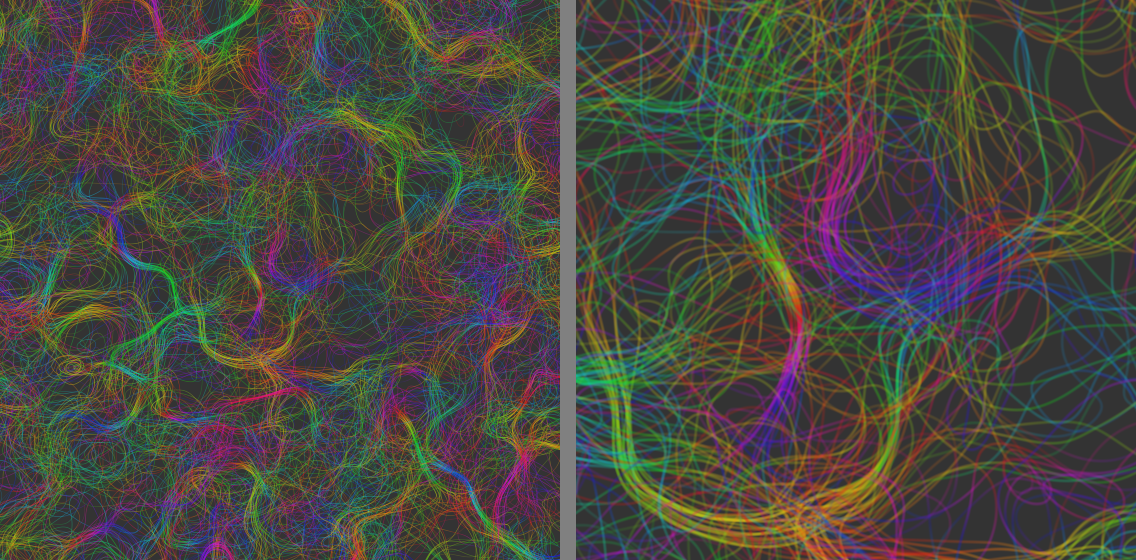
Left: the whole. Right: its middle third, enlarged.
Reproduce this background procedurally as a WebGL 1 fragment shader.

```glsl
precision highp float;
// Tangled hair-thin rainbow strands that gather into ropes and fray apart on dark grey.

uniform vec2 u_resolution;

#define BACKGROUND vec3(0.2)
#define FAMILIES 8          // independent rope systems
#define STRANDS 15          // strands in each family
#define ROPE_SCALE 3.2      // meanders of a rope across the canvas
#define CURL_SCALE 9.0      // curls of a loose strand
#define TIGHT 0.07          // strand spread inside a rope
#define LOOSE 0.8           // extra spread where a rope frays
#define LINE_WIDTH 0.0016
#define ROPE_ALPHA 0.36
#define HAIR_ALPHA 0.22
#define HUE_CENTRE 0.15
#define HUE_RANGE 1.65

float hash(float n) {
    return fract(sin(n * 12.9898) * 43758.5453);
}

vec2 cornerGradient(vec2 cell) {
    vec2 k = vec2(dot(cell, vec2(127.1, 311.7)), dot(cell, vec2(269.5, 183.3)));
    return 2.0 * fract(sin(k) * 43758.5453) - 1.0;
}

// Gradient noise on a turned lattice: x = value, yz = slope with respect to p.
vec3 slopeNoise(vec2 p, float scale, float seed) {
    float c = cos(seed), s = sin(seed);
    mat2 turn = mat2(c, s, -s, c);
    vec2 q = turn * p * scale + 20.0 * vec2(hash(seed), hash(seed + 0.37));
    vec2 cell = floor(q), f = q - cell;
    vec2 u = f * f * f * (f * (f * 6.0 - 15.0) + 10.0);
    vec2 du = 30.0 * f * f * (f - 1.0) * (f - 1.0);
    vec2 ga = cornerGradient(cell);
    vec2 gb = cornerGradient(cell + vec2(1.0, 0.0));
    vec2 gc = cornerGradient(cell + vec2(0.0, 1.0));
    vec2 gd = cornerGradient(cell + vec2(1.0));
    float a = dot(ga, f);
    float b = dot(gb, f - vec2(1.0, 0.0));
    float e = dot(gc, f - vec2(0.0, 1.0));
    float d = dot(gd, f - vec2(1.0));
    float twist = a - b - e + d;
    float value = a + u.x * (b - a) + u.y * (e - a) + u.x * u.y * twist;
    vec2 slope = ga + u.x * (gb - ga) + u.y * (gc - ga) + u.x * u.y * (ga - gb - gc + gd)
               + du * (u.yx * twist + vec2(b, e) - a);
    return vec3(value, (slope * turn) * scale);
}

// Hue wheel with green held back, so that no hue outshines the others.
vec3 hueColour(float hue) {
    vec3 rgb = abs(fract(hue + vec3(0.0, 2.0, 1.0) / 3.0) * 6.0 - 3.0) - 1.0;
    return mix(vec3(0.07), vec3(0.9, 0.82, 0.9), clamp(rgb, 0.0, 1.0));
}

void main() {
    vec2 p = gl_FragCoord.xy / u_resolution.y;
    float width = max(LINE_WIDTH, 0.8 / u_resolution.y);
    vec3 colour = BACKGROUND;

    for (int j = 0; j < FAMILIES; j++) {
        float family = 3.7 + 5.31 * float(j);

        // The zero contour of this field is the centre line of the ropes.
        vec3 rope = slopeNoise(p, ROPE_SCALE, family)
                  + 0.4 * slopeNoise(p, ROPE_SCALE * 2.7, family + 1.1);

        // Spread of the strands, with its slope.
        vec3 fray = slopeNoise(p, 4.2, family + 2.3);
        float loose = clamp(0.54 + 1.25 * fray.x, 0.0, 1.0);
        float inside = step(0.001, loose) * step(loose, 0.999);
        vec3 spread = vec3(TIGHT + LOOSE * loose * loose,
                           2.5 * LOOSE * loose * inside * fray.yz);

        float familyHue = HUE_CENTRE + HUE_RANGE * slopeNoise(p, 4.0, family + 3.9).x;
        float alpha = mix(ROPE_ALPHA, HAIR_ALPHA, smoothstep(0.1, 0.45, loose));

        for (int i = 0; i < STRANDS; i++) {
            float id = family + 47.0 + 1.713 * float(i) + 23.0 * float(j);
            float pick = hash(id + 0.61);
            vec3 curl = slopeNoise(p, CURL_SCALE * mix(0.65, 1.3, pick), id);
            curl.x += 0.6 * (hash(id + 0.83) - 0.5);

            // Distance to the strand from the field value and its slope.
            float field = rope.x + spread.x * curl.x;
            vec2 slope = rope.yz + spread.x * curl.yz + curl.x * spread.yz;
            float dist = abs(field) / max(length(slope), 0.001);
            float cover = 1.0 - smoothstep(0.0, width, dist);

            float hue = familyHue + (pick - 0.5) * mix(0.06, 0.45, loose);
            colour = mix(colour, hueColour(hue), cover * alpha * mix(0.6, 1.4, hash(id + 0.19)));
        }
    }
    gl_FragColor = vec4(colour, 1.0);
}
```
